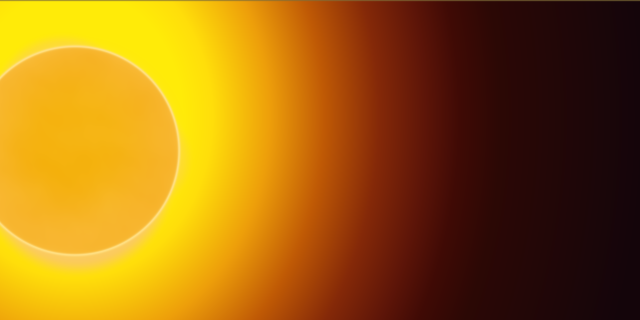
Reproduce this background procedurally as a Shadertoy shader.

```glsl
// A golden sun disc at the left, its light fading through orange into dark maroon.
// A distance-based colour ramp forms the glow; circle distances shape the disc,
// its pale rim and soft flares, with layered sines mottling the surface.

const vec2 SUN_CENTER = vec2(0.234, 0.529);
const float SUN_RADIUS = 0.326;
const vec2 GLOW_CENTER = vec2(0.234, 0.635);
const float GLOW_FLATTEN = 0.85;

const vec3 YELLOW = vec3(1.00, 0.92, 0.03);
const vec3 GOLD   = vec3(1.00, 0.87, 0.04);
const vec3 AMBER  = vec3(0.93, 0.62, 0.04);
const vec3 ORANGE = vec3(0.75, 0.35, 0.02);
const vec3 RUST   = vec3(0.52, 0.16, 0.03);
const vec3 BRICK  = vec3(0.36, 0.08, 0.03);
const vec3 MAROON = vec3(0.25, 0.04, 0.02);
const vec3 EMBER  = vec3(0.17, 0.03, 0.02);
const vec3 NIGHT  = vec3(0.08, 0.02, 0.04);
const vec3 PEACH  = vec3(0.98, 0.77, 0.42);
const vec3 RIM    = vec3(1.00, 0.88, 0.52);

float circleDistance(vec2 p, vec2 center, float radius) {
    return length(p - center) - radius;
}

// Blends linearly to the next colour between two distances.
vec3 rampTo(vec3 color, vec3 next, float start, float end, float d) {
    return mix(color, next, clamp((d - start) / (end - start), 0.0, 1.0));
}

vec3 glowRamp(float d) {
    vec3 color = rampTo(YELLOW, GOLD, 0.34, 0.43, d);
    color = rampTo(color, AMBER, 0.43, 0.61, d);
    color = rampTo(color, ORANGE, 0.61, 0.78, d);
    color = rampTo(color, RUST, 0.78, 0.95, d);
    color = rampTo(color, BRICK, 0.95, 1.10, d);
    color = rampTo(color, MAROON, 1.10, 1.20, d);
    color = rampTo(color, EMBER, 1.20, 1.33, d);
    return rampTo(color, NIGHT, 1.33, 1.77, d);
}

// Soft circle peeking out from behind the disc.
float flare(vec2 p, vec2 center, float radius, float softness) {
    return 1.0 - smoothstep(-softness, softness, circleDistance(p, center, radius));
}

float layeredSines(vec2 p) {
    float sum = 0.0;
    float weight = 0.5;
    for (int i = 0; i < 4; i++) {
        sum += weight * sin(p.x + 1.7 * sin(p.y)) * cos(p.y - 0.8 * p.x);
        p = mat2(1.5, 1.1, -1.1, 1.5) * p + 1.3;
        weight *= 0.5;
    }
    return sum;
}

vec3 discColor(vec2 p, float radius) {
    vec2 q = p / radius;
    float edge = smoothstep(0.25, 1.0, length(q - vec2(0.0, 0.1)));
    vec3 color = mix(vec3(0.96, 0.70, 0.06), vec3(0.97, 0.71, 0.18), edge);
    return color + vec3(0.006, 0.018, 0.035) * layeredSines(q * 3.0);
}

void mainImage(out vec4 fragColor, in vec2 fragCoord) {
    vec2 p = fragCoord / iResolution.y;
    float pixel = 1.0 / iResolution.y;

    // Wide glow
    vec2 fromGlow = (p - GLOW_CENTER) * vec2(1.0, GLOW_FLATTEN);
    vec3 color = glowRamp(length(fromGlow));

    // Flares below, above and to the right
    color = mix(color, PEACH, 0.85 * flare(p, vec2(0.242, 0.443), 0.284, 0.030));
    color = mix(color, PEACH, 0.40 * flare(p, vec2(0.195, 0.675), 0.205, 0.022));
    color = mix(color, PEACH, 0.32 * flare(p, vec2(0.443, 0.505), 0.145, 0.022));

    // Disc and rim
    float d = circleDistance(p, SUN_CENTER, SUN_RADIUS);
    float inside = 1.0 - smoothstep(-pixel, pixel, d);
    color = mix(color, discColor(p - SUN_CENTER, SUN_RADIUS), inside);
    float rim = 0.8 * exp(-d * d / 0.00002) + 0.15 * exp(-abs(d) / 0.012);
    color = mix(color, RIM, rim);

    // Fine olive line along the top
    float topLine = smoothstep(0.997 - pixel, 0.997 + pixel, p.y);
    color = mix(color, vec3(0.50, 0.43, 0.22), 0.8 * topLine);

    fragColor = vec4(color, 1.0);
}
```
